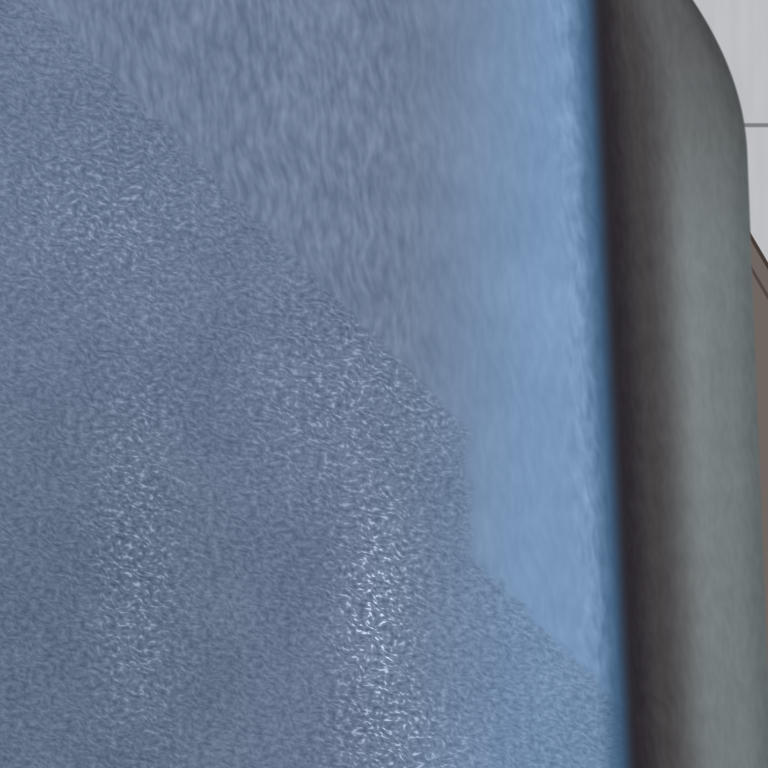
Give the GLSL for this texture, as a WebGL 2 fragment shader.

```glsl
#version 300 es
precision highp float;

uniform vec2 u_resolution;
out vec4 fragColor;

const vec3 SLATE = vec3(0.415, 0.475, 0.570);
const vec3 DEEP_SLATE = vec3(0.365, 0.420, 0.505);
const vec3 SKY_SHEEN = vec3(0.455, 0.575, 0.715);
const vec3 FOLD_BLUE = vec3(0.190, 0.310, 0.430);
const vec3 FOLD_DARK = vec3(0.175, 0.160, 0.185);
const vec3 SIDE_SHADE = vec3(0.275, 0.262, 0.270);
const vec3 SIDE_LIGHT = vec3(0.445, 0.475, 0.480);
const vec3 WALL = vec3(0.745, 0.750, 0.765);
const vec3 WOOD = vec3(0.440, 0.400, 0.380);

vec2 gradientAt(vec2 cell) {
    vec2 q = fract(cell * vec2(0.1031, 0.1137));
    q += dot(q, q.yx + 33.33);
    float angle = 6.2832 * fract((q.x + q.y) * q.x * 7.31);
    return vec2(cos(angle), sin(angle));
}

float gradientNoise(vec2 p) {
    vec2 i = floor(p), f = p - i;
    vec2 u = f * f * f * (f * (f * 6.0 - 15.0) + 10.0);
    vec2 e = vec2(1.0, 0.0);
    float a = dot(gradientAt(i), f);
    float b = dot(gradientAt(i + e.xy), f - e.xy);
    float c = dot(gradientAt(i + e.yx), f - e.yx);
    float d = dot(gradientAt(i + e.xx), f - e.xx);
    return mix(mix(a, b, u.x), mix(c, d, u.x), u.y);
}

float fbm(vec2 p) {
    float sum = 0.0, gain = 1.0;
    for (int k = 0; k < 3; k++) {
        sum += gain * gradientNoise(p);
        p = mat2(1.6, 1.2, -1.2, 1.6) * p + 17.3;
        gain *= 0.6;
    }
    return sum;
}

float glow(vec2 p, vec2 center, vec2 radius) {
    vec2 d = (p - center) / radius;
    return exp(-dot(d, d));
}

float foldX(float y) { return 0.831 - 0.047 * y; }

float outlineX(float y) {
    float shoulder = max(y - 0.8, 0.0) / 0.2;
    return 1.005 - 0.04 * y - 0.063 * shoulder * shoulder;
}

// Positive where the nap is brushed upright
float napSide(vec2 p) {
    float diagonal = p.x + p.y;
    return max(diagonal - 1.05, min(p.x - 0.61, diagonal - 0.89));
}

// Long upright creases
float creases(vec2 p) {
    vec2 warp = 0.012 * vec2(gradientNoise(p * 14.0), gradientNoise(p * 11.0 + 40.0));
    vec2 q = p + warp + vec2(0.12 * p.y, 0.0);
    return gradientNoise(q * vec2(105.0, 30.0)) + 0.5 * gradientNoise(q * vec2(190.0, 75.0) + 9.0);
}

// Fine pebbled grain
float pebbles(vec2 p) {
    vec2 q = p + 0.006 * gradientNoise(p * 35.0);
    q.y += 0.25 * q.x;
    return gradientNoise(q * vec2(105.0, 165.0)) + 0.7 * gradientNoise(q * vec2(210.0, 290.0) + 21.0);
}

vec3 frontPanel(vec2 p) {
    float inset = foldX(p.y) - p.x;
    float nap = smoothstep(-0.012, 0.012, napSide(p) + 0.012 * gradientNoise(p * 45.0));
    float low = smoothstep(0.75, 0.2, p.y) * smoothstep(0.55, 0.1, p.x);
    vec3 color = mix(SLATE, DEEP_SLATE, 0.75 * low);

    // Broad sheen, brightest beside the fold
    float sheen = smoothstep(0.46, 0.70, p.x - 0.06 * p.y);
    color = mix(color, SKY_SHEEN, sheen * mix(0.65, 1.0, nap));
    color += 0.022 * nap + 0.025 * fbm(p * 9.0);

    // Worn, glinting patches
    float worn = glow(p, vec2(0.49, 0.20), vec2(0.045, 0.13))
        + 0.55 * glow(p, vec2(0.52, 0.03), vec2(0.07, 0.06))
        + 0.45 * glow(p, vec2(0.18, 0.28), vec2(0.05, 0.22))
        + 0.35 * glow(p, vec2(0.46, 0.48), vec2(0.12, 0.12))
        + 0.25 * glow(p, vec2(0.14, 0.72), vec2(0.12, 0.10));
    worn *= 1.0 - nap;

    // Surface relief
    float edgeRipple = smoothstep(0.085, 0.025, inset);
    float creaseDepth = 0.085 * mix(1.0, 0.3, smoothstep(0.46, 0.62, p.x)) + 0.085 * edgeRipple;
    float pebble = pebbles(p);
    color += mix(pebble * (0.09 + 0.10 * worn), creases(p) * creaseDepth, nap);
    color += worn * (0.045 + 0.24 * smoothstep(0.15, 0.6, pebble));

    // Turn into the fold
    color = mix(color, FOLD_BLUE, smoothstep(0.055, 0.012, inset) * 0.85);
    return mix(color, FOLD_DARK, smoothstep(0.024, 0.0, inset));
}

vec3 sidePanel(vec2 p) {
    float t = (p.x - foldX(p.y)) / (outlineX(p.y) - foldX(p.y));
    vec3 color = mix(FOLD_DARK, SIDE_SHADE, smoothstep(0.0, 0.22, t));
    float light = smoothstep(0.20, 0.58, t) * mix(1.0, 0.45, smoothstep(0.65, 1.0, p.y));
    color = mix(color, SIDE_LIGHT, light);
    color += 0.035 * glow(vec2(t, p.y), vec2(0.55, 0.55), vec2(0.16, 0.4));
    color -= 0.07 * smoothstep(0.80, 1.0, t);
    float grain = creases(p * 1.3 + 5.0) + 0.6 * fbm(p * 25.0);
    return color + 0.022 * grain;
}

vec3 backdrop(vec2 p, float blur) {
    float seam = 1.0 - smoothstep(0.001, 0.002 + blur, abs(p.y - 0.837));
    vec3 color = WALL + 0.02 * gradientNoise(p * vec2(80.0, 12.0)) - 0.25 * seam;
    float top = 0.694 - 1.7 * (p.x - 0.979) - p.y;
    color = mix(color, WOOD, smoothstep(-blur, blur, top));
    float rim = smoothstep(0.007, 0.002, abs(top - 0.005));
    float groove = smoothstep(0.006, 0.002, abs(top - 0.045));
    return color - 0.17 * rim - 0.12 * groove;
}

void main() {
    vec2 p = gl_FragCoord.xy / u_resolution;
    float blur = 1.0 / min(u_resolution.x, u_resolution.y) + 0.0008;
    float fold = smoothstep(-0.003, 0.003, p.x - foldX(p.y));
    float outside = smoothstep(-blur, blur, p.x - outlineX(p.y));
    vec3 color = mix(frontPanel(p), sidePanel(p), fold);
    color = mix(color, backdrop(p, blur), outside);
    fragColor = vec4(clamp(color, 0.0, 1.0), 1.0);
}
```
